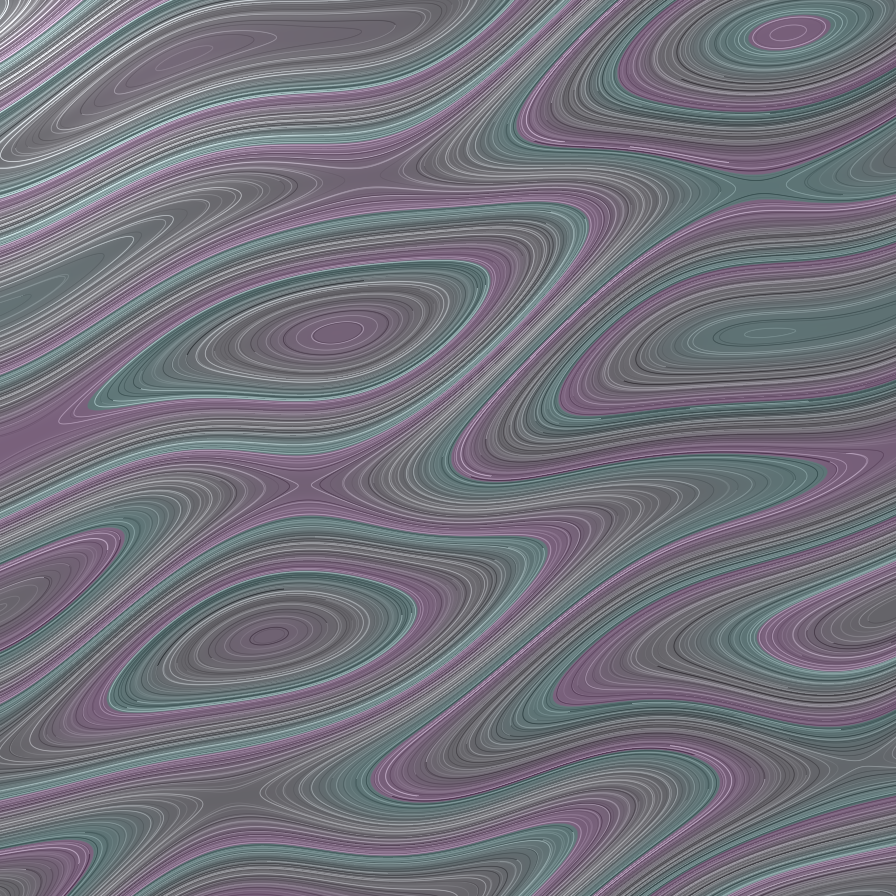
Reproduce this background procedurally as a Shadertoy shader.

```glsl
const float PI = 3.14159265;

float hash(float n) {
    return fract(sin(n * 127.1 + 11.7) * 4375.85);
}

// Height field: layered, bent sines over a gentle slope
float field(vec2 p) {
    float across = 2.0 * PI * (p.x - 0.375);
    float along = 6.0 * PI * (p.y - 0.629);
    float bend = 0.12 + 0.36 * sin(2.0 * across - 2.8);
    float h = 0.63 * cos(across) + 0.78 * cos(across - along + bend);
    h -= 0.2 * cos(4.0 * PI * (p.x - 0.243) - 5.34 * (p.y - 0.763));
    return 1.3 * (h - 1.6 * p.x + 0.5 * p.y) - 0.82;
}

// Teal to grey to purple, for a position 0..1 inside a band
vec3 bandColor(float t) {
    vec3 grey = vec3(0.395, 0.39, 0.41);
    vec3 low = mix(vec3(0.36, 0.455, 0.46), grey, smoothstep(0.0, 0.5, t));
    return mix(low, vec3(0.465, 0.37, 0.475), smoothstep(0.5, 0.98, t));
}

// Thin engraved contours: positive is bright, negative is dark
float contours(float h, float slope, float lit, float halfWidth, float pixel) {
    float relief = 0.0;
    for (int i = 0; i < 2; i++) {
        float count = 17.0 + 12.0 * float(i);
        float cell = floor(h * count);
        float seed = cell + 91.0 * float(i);
        float center = 0.25 + 0.5 * hash(seed);
        float d = abs(h * count - cell - center) / (count * slope);
        float line = 1.0 - smoothstep(halfWidth - 0.5 * pixel, halfWidth + 0.5 * pixel, d);
        float tone = hash(seed + 37.3) - 0.48 + 0.07 * lit;
        float weight = hash(seed + 5.9);
        relief += line * sign(tone) * (0.2 + 0.8 * weight * weight);
    }
    return relief;
}

void mainImage(out vec4 fragColor, in vec2 fragCoord) {
    float pixel = 1.0 / min(iResolution.x, iResolution.y);
    vec2 p = fragCoord * pixel;

    // Height and slope
    float h = field(p);
    vec2 e = vec2(0.001, 0.0);
    vec2 grad = vec2(field(p + e.xy) - field(p - e.xy),
                     field(p + e.yx) - field(p - e.yx)) / (2.0 * e.x);
    float slope = max(length(grad), 0.15);
    float lit = dot(grad / slope, vec2(-0.6, 0.8));

    // Saw-tooth bands with a smoothed jump
    float t = fract(h);
    float edge = clamp(0.7 * slope * pixel, 0.001, 0.2);
    vec3 color = bandColor(t);
    color = mix(color, bandColor(0.0), 0.5 * smoothstep(1.0 - edge, 1.0, t));
    color = mix(color, bandColor(1.0), 0.5 * (1.0 - smoothstep(0.0, edge, t)));

    // Soft ridges on steep ground
    float steep = smoothstep(1.0, 8.0, slope);
    color += steep * (0.012 + 0.012 * sin(h * 37.0));

    // Light falling from the upper left corner
    float glow = exp(-4.0 * length(p - vec2(0.0, 1.0)));
    color += glow * (0.07 + 0.08 * steep);

    float relief = contours(h, slope, lit, max(0.0006, 0.3 * pixel), pixel);
    float strength = relief > 0.0 ? 0.19 + 0.3 * glow : 0.14;
    color += relief * strength * vec3(0.97, 1.0, 1.0);

    fragColor = vec4(clamp(color, 0.0, 1.0), 1.0);
}
```
